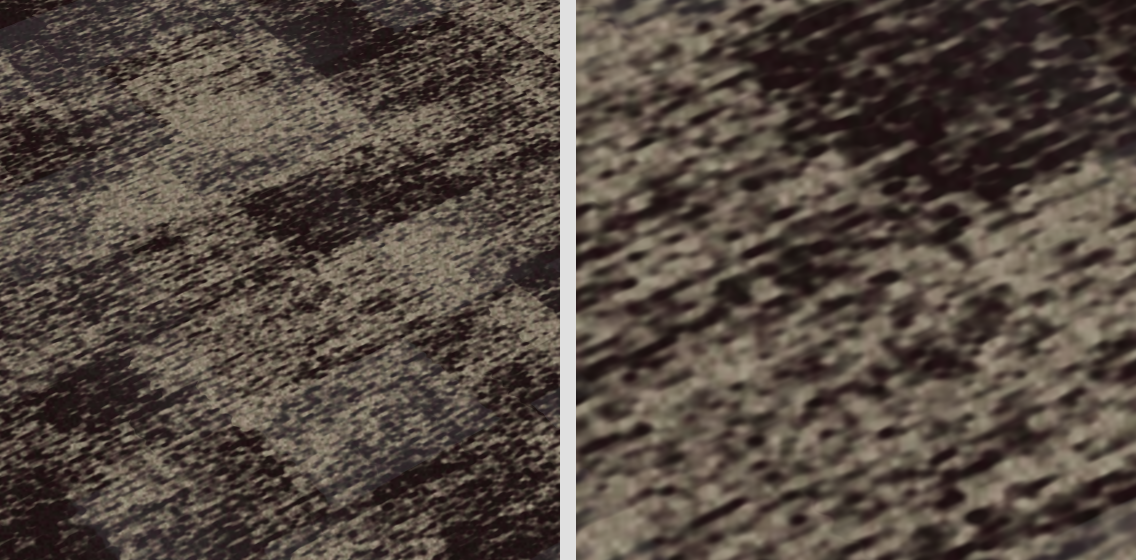
Left, the full canvas; right, a detail of the centre.
This texture is drawn by a WebGL 1 fragment shader. Its source:

```glsl
precision highp float;
// Worn woven carpet seen at a slant: staggered patches of dark and pale yarn.
// Patch tones fade along the thread, then streaky noise breaks them into flecks;
// a skewed basis and a mild perspective lay the weave on the floor.
uniform vec2 u_resolution;

#define THREAD_DIR vec2(0.90, 0.42)
#define CROSS_DIR vec2(0.74, -0.67)
#define PERSPECTIVE 0.35
#define PATCH_SCALE vec2(3.8, 5.6)
#define FLECK_SCALE vec2(68.0, 135.0)
#define GROOVES 72.0
#define PATCH_CONTRAST 1.3
#define FLECK_CONTRAST 1.75
#define GRAIN 0.17
#define DARK_YARN vec3(0.120, 0.075, 0.075)
#define SLATE_YARN vec3(0.185, 0.155, 0.165)
#define PALE_YARN vec3(0.530, 0.485, 0.415)

float hash(vec2 p) {
  return fract(sin(dot(p, vec2(127.1, 311.7))) * 43758.5453);
}

float noise(vec2 p) {
  vec2 cell = floor(p);
  vec2 f = fract(p);
  f = f * f * (3.0 - 2.0 * f);
  float lower = mix(hash(cell), hash(cell + vec2(1.0, 0.0)), f.x);
  float upper = mix(hash(cell + vec2(0.0, 1.0)), hash(cell + 1.0), f.x);
  return mix(lower, upper, f.y);
}

float cross2(vec2 a, vec2 b) {
  return a.x * b.y - a.y * b.x;
}

// One band of patches: each starts sharply and fades along the thread
float patchBand(float x, float band) {
  float along = x * (0.7 + 0.7 * hash(vec2(band, 3.7))) + 9.0 * hash(vec2(band, 8.3));
  float cell = floor(along);
  float f = fract(along);
  float first = hash(vec2(cell, band));
  float faded = mix(first, hash(vec2(cell + 0.37, band)), 0.6 * f);
  float following = hash(vec2(cell + 1.0, band));
  return mix(faded, following, smoothstep(0.97, 1.0, f));
}

// Bands stacked across the thread, with soft borders
float patches(vec2 p) {
  float band = floor(p.y);
  float border = smoothstep(0.96, 1.0, fract(p.y));
  return mix(patchBand(p.x, band), patchBand(p.x, band + 1.0), border);
}

// Maps the canvas to carpet axes: x along the thread, y across it
vec2 carpetPlane(vec2 p) {
  vec2 q = (p - 0.5) / (1.0 + PERSPECTIVE * (0.5 - p.y));
  return vec2(cross2(q, CROSS_DIR), cross2(THREAD_DIR, q)) / cross2(THREAD_DIR, CROSS_DIR);
}

void main() {
  vec2 uv = gl_FragCoord.xy / min(u_resolution.x, u_resolution.y);
  vec2 weave = carpetPlane(uv);

  // Yarn texture: short flecks, fine loops, long streaks and cloudy wear
  float fleck = noise(weave * FLECK_SCALE + 31.0) - 0.5;
  float loopNoise = noise(weave * FLECK_SCALE * vec2(1.75, 1.5) + 7.0) - 0.5;
  float streak = noise(weave * vec2(13.0, 110.0) + 53.0) - 0.5;
  float wear = noise(weave * vec2(9.0, 17.0) + 19.0) - 0.5;
  float yarn = 0.46 * fleck + 0.40 * loopNoise + 0.22 * streak + 0.22 * wear;

  // Patches with edges slightly frayed along the thread
  vec2 frayed = weave + vec2(0.008 * streak + 0.012 * fleck, 0.0);
  float largePatches = patches(frayed * PATCH_SCALE + 40.0);
  float smallPatches = patches(frayed * PATCH_SCALE * vec2(1.6, 1.7) + 71.0);
  float tone = 0.40 + PATCH_CONTRAST * (0.6 * largePatches + 0.4 * smallPatches - 0.5);

  // Grooves between thread rows, varying with the wear
  float groove = sin(6.2832 * GROOVES * weave.y + 2.0 * streak);
  tone += 0.20 * groove * (0.5 + wear) + FLECK_CONTRAST * yarn;
  float paleShare = smoothstep(-0.05, 1.05, tone);

  // Some dark patches are slate rather than brown
  float slateShare = smoothstep(0.45, 0.75, patches(frayed * PATCH_SCALE * 0.9 + 113.0));
  vec3 color = mix(mix(DARK_YARN, SLATE_YARN, slateShare), PALE_YARN, paleShare);

  // Fine pile grain with a slight colour shift
  float grain = noise(uv * 210.0) - 0.5;
  float tint = noise(uv * 120.0 + 87.0) - 0.5;
  color += GRAIN * (grain + 0.5 * loopNoise) * (0.2 + 0.8 * paleShare);
  color += 0.04 * tint * vec3(-0.6, 0.6, -0.1);

  gl_FragColor = vec4(clamp(color, 0.0, 1.0), 1.0);
}
```
